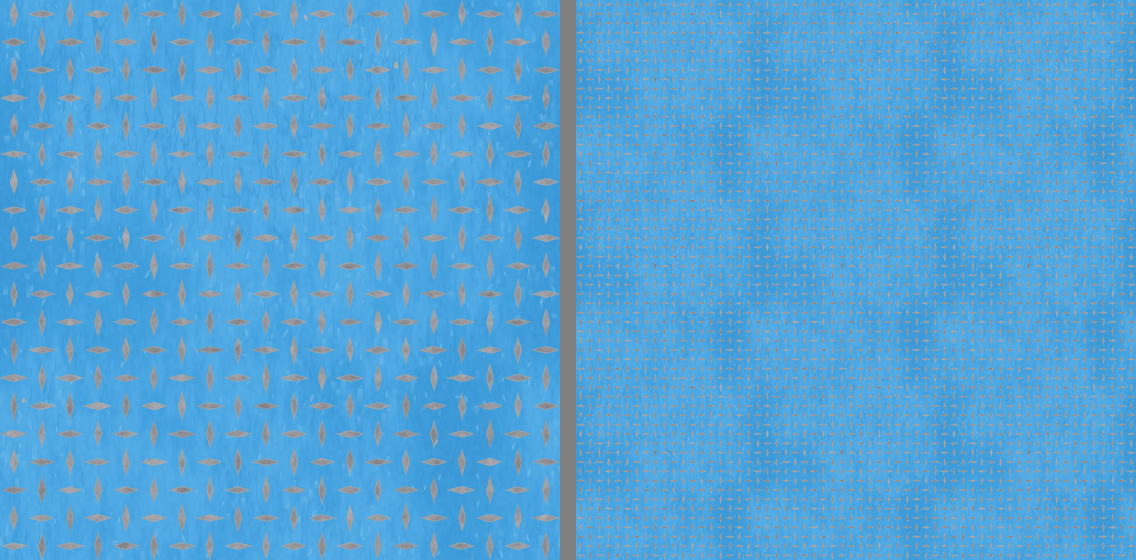
Left, the tile; right, the same tile 3 across and 3 down.
Give the GLSL for this pattern, as a WebGL 1 fragment shader.

```glsl
precision highp float;
// Worn blue painted tread plate with bare steel diamond lugs in alternating directions.
uniform vec2 u_resolution;

const float REPEATS = 20.0;       // lugs across and down (even, so the weave wraps)
const float LUG_LENGTH = 0.53;    // half length, in cells
const float LUG_WIDTH = 0.137;    // half width, in cells
const float RIM_WIDTH = 0.022;    // pale worn rim, in cells
const float EDGE_WOBBLE = 0.022;
const vec2 DRIP_GRID = vec2(52.0, 26.0);
const vec2 FLECK_GRID = vec2(44.0, 36.0);
const vec2 CHIP_GRID = vec2(12.0);
const vec3 PAINT = vec3(0.262, 0.632, 0.873);
const vec3 PAINT_LIGHT = vec3(0.325, 0.672, 0.897);
const vec3 PAINT_DARK = vec3(0.215, 0.570, 0.815);
const vec3 SCUFF = vec3(0.49, 0.755, 0.915);
const vec3 STEEL = vec3(0.588, 0.587, 0.603);
const vec3 RIM = vec3(0.600, 0.665, 0.705);
const vec3 CHIP = vec3(0.70, 0.69, 0.67);

float hash(vec2 p, float seed) {
  vec3 q = fract(vec3(p.xyx) * vec3(0.1031, 0.1030, 0.0973) + seed * 0.1379);
  q += dot(q, q.yzx + 33.33);
  return fract((q.x + q.y) * q.z);
}

// Value noise with a whole number of cells over the canvas, so it wraps.
float noise(vec2 uv, vec2 cells, float seed) {
  vec2 p = uv * cells;
  vec2 i = floor(p), f = fract(p);
  f = f * f * (3.0 - 2.0 * f);
  vec2 a = mod(i, cells), b = mod(i + 1.0, cells);
  return mix(mix(hash(a, seed), hash(vec2(b.x, a.y), seed), f.x),
             mix(hash(vec2(a.x, b.y), seed), hash(b, seed), f.x), f.y);
}

float fbm(vec2 uv, vec2 cells, float seed) {
  float sum = 0.0, gain = 0.5;
  for (int k = 0; k < 4; k++) {
    sum += gain * noise(uv, cells, seed + float(k));
    cells *= 2.0;
    gain *= 0.5;
  }
  return sum / 0.9375;
}

// Signed depth inside a slim diamond along y; positive inside.
float lugDepth(vec2 p, vec2 size) {
  float t = min(abs(p.y) / size.y, 1.0);
  float profile = mix(1.0 - t, 1.0 - smoothstep(0.0, 1.0, t), 0.4);
  return size.x * profile - abs(p.x) - max(abs(p.y) - size.y, 0.0);
}

// Small blocky scuffs that fade along their height.
float drips(vec2 uv, float seed) {
  vec2 p = uv * DRIP_GRID, id = mod(floor(p), DRIP_GRID);
  vec2 halfSize = vec2(mix(0.10, 0.27, hash(id, seed)), mix(0.12, 0.36, hash(id, seed + 1.0)));
  vec2 room = 0.46 - halfSize;
  vec2 center = 0.5 + room * (2.0 * vec2(hash(id, seed + 2.0), hash(id, seed + 3.0)) - 1.0);
  vec2 q = fract(p) - center;
  q.y += 0.10 * (noise(uv, vec2(260.0, 40.0), seed) - 0.5);
  vec2 box = smoothstep(vec2(-0.05), vec2(0.05), halfSize - abs(q));
  float along = 0.5 + 0.5 * q.y / halfSize.y;
  along = hash(id, seed + 4.0) < 0.3 ? 1.0 - along : along;
  float present = step(hash(id, seed + 5.0), 0.30 * smoothstep(0.3, 0.65, noise(uv, vec2(9.0), 7.0)));
  return box.x * box.y * present * mix(0.12, 0.85, clamp(along, 0.0, 1.0)) * mix(0.4, 1.0, hash(id, seed + 6.0));
}

// Scattered tilted slivers; density is the share of cells that hold one.
float slivers(vec2 uv, vec2 grid, vec2 size, float density, float seed) {
  vec2 p = uv * grid, id = mod(floor(p), grid);
  vec2 q = fract(p) - 0.5 - 0.3 * (vec2(hash(id, seed), hash(id, seed + 1.0)) - 0.5);
  q.x += q.y * (hash(id, seed + 2.0) - 0.5) * 1.2;
  q += 0.12 * (vec2(noise(uv, vec2(90.0), seed), noise(uv, vec2(90.0), seed + 1.0)) - 0.5);
  float shape = 1.0 - smoothstep(0.65, 1.1, length(q / (size * mix(0.6, 1.2, hash(id, seed + 3.0)))));
  return shape * step(hash(id, seed + 4.0), density);
}

void main() {
  vec2 uv = gl_FragCoord.xy / u_resolution;
  float aa = REPEATS / min(u_resolution.x, u_resolution.y);

  // Paint: broad clouds, brushed grain and fine vertical cracks.
  float cloud = fbm(uv, vec2(5.0, 4.0), 11.0);
  float grain = fbm(uv, vec2(70.0, 18.0), 23.0);
  vec3 color = mix(PAINT, PAINT_LIGHT, smoothstep(0.40, 0.72, 0.6 * cloud + 0.4 * grain));
  color = mix(color, PAINT_DARK, 0.45 * smoothstep(0.52, 0.22, cloud));
  float crack = 1.0 - smoothstep(0.0, 0.06, abs(fbm(uv, vec2(64.0, 13.0), 31.0) - 0.5));
  float worn = smoothstep(0.45, 0.7, fbm(uv, vec2(7.0, 6.0), 41.0));
  color = mix(color, PAINT_DARK, 0.45 * crack * worn);
  color += 0.025 * (noise(uv, vec2(230.0, 110.0), 47.0) - 0.5);

  // Scuffs and rare bare chips.
  color = mix(color, SCUFF, 0.65 * max(drips(uv, 51.0), drips(uv + vec2(0.009, 0.017), 61.0)));
  color = mix(color, SCUFF, 0.55 * slivers(uv, FLECK_GRID, vec2(0.10, 0.25), 0.13, 71.0));
  color = mix(color, CHIP, 0.85 * slivers(uv, CHIP_GRID, vec2(0.045, 0.075), 0.06, 81.0));

  // Lugs: neighbours are checked because the tips cross cell borders.
  vec2 p = uv * REPEATS, cell = floor(p);
  float wobble = EDGE_WOBBLE * (fbm(uv, vec2(110.0), 91.0) - 0.5) * 2.0;
  float depth = -1.0, tone = 0.0, rimAmount = 0.0;
  for (int y = -1; y <= 1; y++) for (int x = -1; x <= 1; x++) {
    vec2 c = cell + vec2(float(x), float(y)), id = mod(c, REPEATS);
    vec2 q = p - c - 0.5;
    q = mod(id.x + id.y, 2.0) < 0.5 ? q.yx : q;
    vec2 size = vec2(LUG_WIDTH, LUG_LENGTH) * (1.0 + 0.13 * (vec2(hash(id, 101.0), hash(id, 102.0)) - 0.5));
    float d = lugDepth(q, size) + wobble;
    if (d > depth) {
      depth = d;
      tone = hash(id, 103.0) - 0.5;
      rimAmount = mix(0.35, 0.9, hash(id, 104.0));
    }
  }
  float mottle = fbm(uv, vec2(64.0), 111.0) - 0.5;
  vec3 steel = STEEL + 0.06 * tone + 0.20 * mottle + 0.04 * (noise(uv, vec2(220.0), 121.0) - 0.5);
  steel = mix(RIM, steel, max(1.0 - rimAmount, smoothstep(0.4 * RIM_WIDTH, RIM_WIDTH + aa, depth)));
  color = mix(color, steel, smoothstep(-0.6 * aa, 0.6 * aa, depth));

  gl_FragColor = vec4(color, 1.0);
}
```
